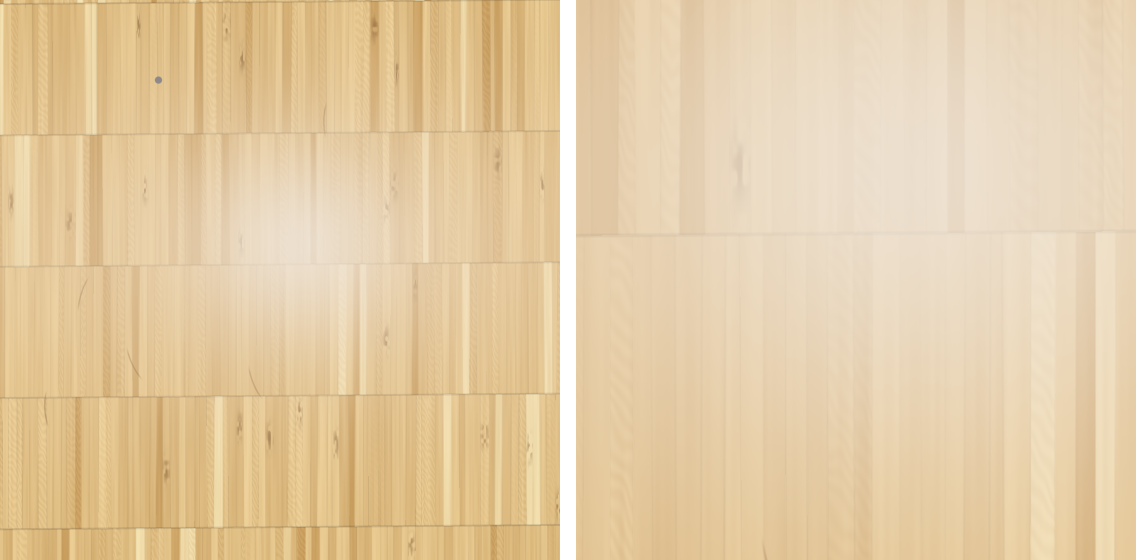
Left: the whole. Right: its middle third, enlarged.
A WebGL 1 fragment shader for this texture:

```glsl
precision highp float;

uniform vec2 u_resolution;

const float STRIPS = 76.0;
const float ROW_HEIGHT = 0.2345;
const float FIRST_SEAM = 0.0547;
const float ROW_TILT = 0.008;

const vec3 TAN = vec3(0.83, 0.68, 0.44);
const vec3 HONEY = vec3(0.91, 0.79, 0.56);
const vec3 CREAM = vec3(0.96, 0.89, 0.70);
const vec3 BROWN = vec3(0.76, 0.58, 0.32);
const vec3 KNOT = vec3(0.50, 0.34, 0.17);
const vec3 HAZE = vec3(0.93, 0.85, 0.76);
const vec3 GLARE = vec3(0.94, 0.92, 0.90);
const vec3 STAIN = vec3(0.46, 0.46, 0.48);

float hash(vec2 p) {
  return fract(sin(dot(p, vec2(127.1, 311.7))) * 43758.5453);
}

float noise(vec2 p) {
  vec2 i = floor(p);
  vec2 f = fract(p);
  f = f * f * (3.0 - 2.0 * f);
  float low = mix(hash(i), hash(i + vec2(1.0, 0.0)), f.x);
  float high = mix(hash(i + vec2(0.0, 1.0)), hash(i + 1.0), f.x);
  return mix(low, high, f.y);
}

// Left edge of a strip, slightly uneven and wedge shaped
float stripEdge(float id, float row, float along) {
  float shift = hash(vec2(id, row + 20.0));
  float wedge = hash(vec2(id, row + 40.0)) - 0.5;
  return id + 0.15 + 0.45 * shift + 0.25 * wedge * (along - 0.5);
}

// Base tone of one strip: mostly honey, a few cream or brown
vec3 stripColor(float id, float row) {
  float kind = hash(vec2(id, row + 60.0));
  vec3 wood = mix(TAN, HONEY, 0.15 + 0.85 * hash(vec2(id, row + 80.0)));
  wood = mix(wood, CREAM, 0.85 * smoothstep(0.90, 0.95, kind));
  return mix(wood, BROWN, 0.75 * (1.0 - smoothstep(0.03, 0.08, kind)));
}

// Fine fibres, with wavy figure on some strips
float grain(vec2 uv, vec2 local, vec2 id) {
  float fibre = noise(vec2(uv.x * 330.0, uv.y * 9.0 + id.y * 7.0)) - 0.5;
  float streak = noise(vec2(uv.x * 150.0, uv.y * 4.0 + id.x)) - 0.5;
  float bend = noise(vec2(local.x * 2.0 + id.x * 5.0, local.y * 9.0));
  float wave = sin(local.y * 110.0 + 9.0 * local.x + 7.0 * bend);
  float figured = smoothstep(0.80, 0.90, hash(id + 100.0));
  return 0.045 * fibre + 0.04 * streak + 0.018 * figured * wave;
}

// Elongated dark blemish on a few strips
float knot(vec2 local, vec2 id) {
  float present = step(0.90, hash(id + 120.0));
  float center = 0.1 + 0.8 * hash(id + 140.0);
  vec2 d = (local - vec2(0.5, center)) * vec2(2.6, 11.0);
  float ragged = noise(vec2(local.x * 4.0 + id.x * 3.0, local.y * 28.0));
  return present * exp(-dot(d, d)) * smoothstep(0.25, 0.8, ragged);
}

// Thin curved mark with soft ends
float scratch(vec2 p, float angle, float halfLength, float pixel) {
  float c = cos(angle);
  float s = sin(angle);
  vec2 q = vec2(c * p.x + s * p.y, c * p.y - s * p.x);
  float line = 1.0 - smoothstep(0.0, 0.0008 + pixel, abs(q.y + 4.0 * q.x * q.x));
  return line * (1.0 - smoothstep(0.5 * halfLength, halfLength, abs(q.x)));
}

void main() {
  vec2 uv = gl_FragCoord.xy / u_resolution;
  float pixel = 1.0 / min(u_resolution.x, u_resolution.y);

  // Rows and strips
  float level = (uv.y - FIRST_SEAM - ROW_TILT * uv.x) / ROW_HEIGHT;
  float row = floor(level);
  float along = level - row;
  float s = uv.x * STRIPS + 3.0 * hash(vec2(row, 9.0));
  float strip = floor(s);
  strip -= 1.0 - step(stripEdge(strip, row, along), s);
  float left = s - stripEdge(strip, row, along);
  float right = stripEdge(strip + 1.0, row, along) - s;
  vec2 id = vec2(strip, row);
  vec2 local = vec2(left / (left + right), along);

  // Wood, blended across strip edges
  float soft = STRIPS * pixel;
  vec3 color = stripColor(strip, row);
  color = mix(color, stripColor(strip - 1.0, row), 0.5 - 0.5 * smoothstep(0.0, soft, left));
  color = mix(color, stripColor(strip + 1.0, row), 0.5 - 0.5 * smoothstep(0.0, soft, right));
  color += grain(uv, local, id) * vec3(0.8, 1.0, 1.15);
  color = mix(color, KNOT, 0.65 * knot(local, id));

  // Joints
  float joint = 1.0 - smoothstep(0.0, 0.05 + soft, min(left, right));
  color *= 1.0 - 0.07 * joint * hash(id + 160.0);
  float seam = min(along, 1.0 - along) * ROW_HEIGHT;
  color *= 1.0 - 0.13 * (1.0 - smoothstep(0.0004, 0.0012 + pixel, seam));

  // Scratches and a small stain
  for (int i = 0; i < 5; i++) {
    float n = float(i);
    vec2 spot = vec2(hash(vec2(n, 3.1)) * 0.6, hash(vec2(n, 7.7)));
    float mark = scratch(uv - spot, 1.0 + 1.6 * hash(vec2(n, 5.3)), 0.035, pixel);
    color = mix(color, KNOT, 0.4 * mark);
  }
  float stain = smoothstep(0.005, 0.006 + pixel, length(uv - vec2(0.283, 0.857)));
  color = mix(STAIN, color, stain);

  // Reflected light: broad haze and a bright core
  vec2 d = uv - vec2(0.535, 0.565);
  float haze = exp(-dot(d * d, vec2(2.2, 11.0)));
  float glare = exp(-dot(d * d, vec2(34.0, 42.0)));
  color = mix(color, HAZE, 0.58 * haze);
  color = mix(color, GLARE, 0.62 * glare);

  gl_FragColor = vec4(clamp(color, 0.0, 1.0), 1.0);
}
```
